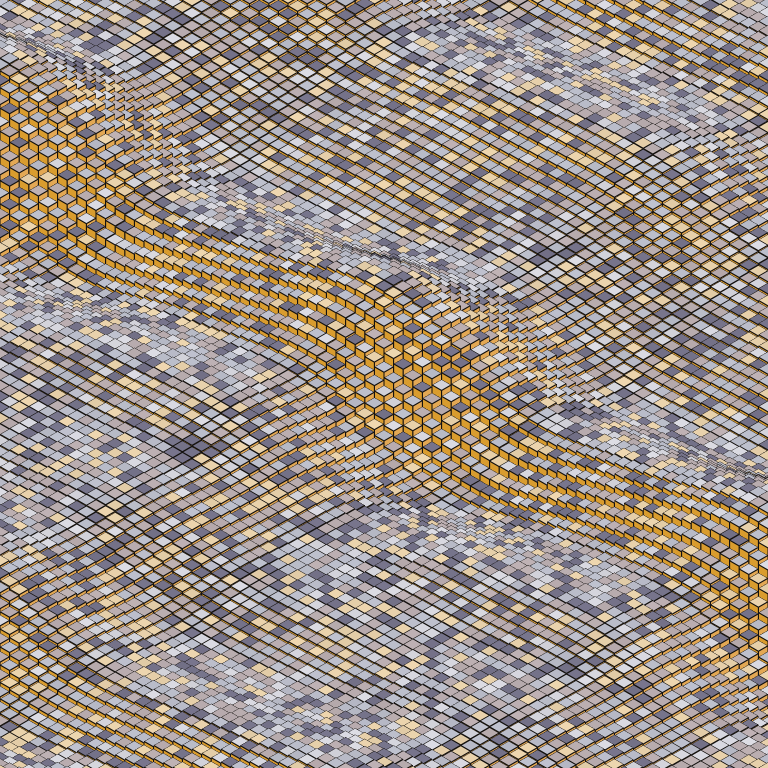
A WebGL 1 fragment shader for this pattern:

```glsl
precision highp float;
uniform vec2 u_resolution;

#define TILES_ACROSS 40.0
#define LINE_HALF_WIDTH 0.06
#define RELIEF 1.0
#define INK vec3(0.08, 0.07, 0.06)
#define GOLD_LEFT vec3(0.85, 0.61, 0.18)
#define GOLD_RIGHT vec3(0.89, 0.66, 0.33)
#define BLUE_GREY vec3(0.73, 0.74, 0.79)
#define MAUVE vec3(0.73, 0.68, 0.69)
#define PALE vec3(0.84, 0.84, 0.87)
#define CREAM vec3(0.91, 0.82, 0.67)
#define SLATE vec3(0.46, 0.45, 0.54)

float hash(vec2 cell) {
  return fract(sin(dot(cell, vec2(127.1, 311.7))) * 43758.5453);
}

// Column height in cube edges: layered sines, strongest along one ridge.
float columnHeight(vec2 cell) {
  float along = cell.x - 3.0;
  float across = cell.y + 1.0;
  float bumps = -1.9 * sin(0.157 * along) - 0.48 * sin(0.314 * along);
  float ridges = -1.33 * sin(0.27 * across) - 0.67 * sin(0.42 * across);
  float swell = 0.75 * cos(0.2 * across);
  float diagonal = -0.65 * sin(0.157 * (along + across));
  float strength = mix(0.52, 1.0, exp(-across * across / 200.0));
  return RELIEF * strength * (bumps + ridges + swell + diagonal);
}

vec3 topColor(vec2 cell) {
  float pick = hash(cell);
  vec3 color = BLUE_GREY;
  color = mix(color, MAUVE, step(0.28, pick));
  color = mix(color, PALE, step(0.54, pick));
  color = mix(color, CREAM, step(0.66, pick));
  color = mix(color, SLATE, step(0.81, pick));
  return color * (0.97 + 0.06 * hash(cell + 37.0));
}

// Top rhombus or side faces; local is measured in half widths and half heights.
vec3 shadeColumn(vec2 cell, vec2 local, float blur) {
  float across = abs(local.x);
  float rim = 1.0 - across;
  float lineWidth = LINE_HALF_WIDTH;
  float edge;
  vec3 face;
  if (local.y < rim) {
    face = topColor(cell);
    edge = 0.5 * (rim - abs(local.y));
    // The far edges of a top are drawn finer.
    lineWidth *= local.y < 0.0 ? 0.7 : 1.0;
  } else {
    face = local.x < 0.0 ? GOLD_LEFT : GOLD_RIGHT;
    edge = min(0.5 * (local.y - rim), min(across, rim));
  }
  float fill = smoothstep(lineWidth - blur, lineWidth + blur, edge);
  return mix(INK, face, fill);
}

// Walk the columns from front to back; the first one reaching the point is seen.
vec3 scene(vec2 point, float blur) {
  float strip = floor(point.x);
  float front = floor(point.y) + 14.0;
  for (int i = 0; i < 30; i++) {
    float depth = front - float(i);
    float side = strip + mod(strip + depth, 2.0);
    vec2 cell = 0.5 * vec2(depth + side, depth - side);
    vec2 local = point - vec2(side, depth - 2.0 * columnHeight(cell));
    if (local.y > abs(local.x) - 1.0) {
      return shadeColumn(cell, local, blur);
    }
  }
  return INK;
}

void main() {
  float scale = 2.0 * TILES_ACROSS / u_resolution.y;
  vec3 color = vec3(0.0);
  // Four samples smooth the silhouettes.
  for (int j = 0; j < 2; j++) {
    for (int i = 0; i < 2; i++) {
      vec2 offset = vec2(float(i), float(j)) * 0.5 - 0.25;
      vec2 p = (gl_FragCoord.xy + offset - 0.5 * u_resolution) * scale;
      color += scene(vec2(p.x, -p.y * sqrt(3.0)), 0.25 * scale);
    }
  }
  gl_FragColor = vec4(color * 0.25, 1.0);
}
```
